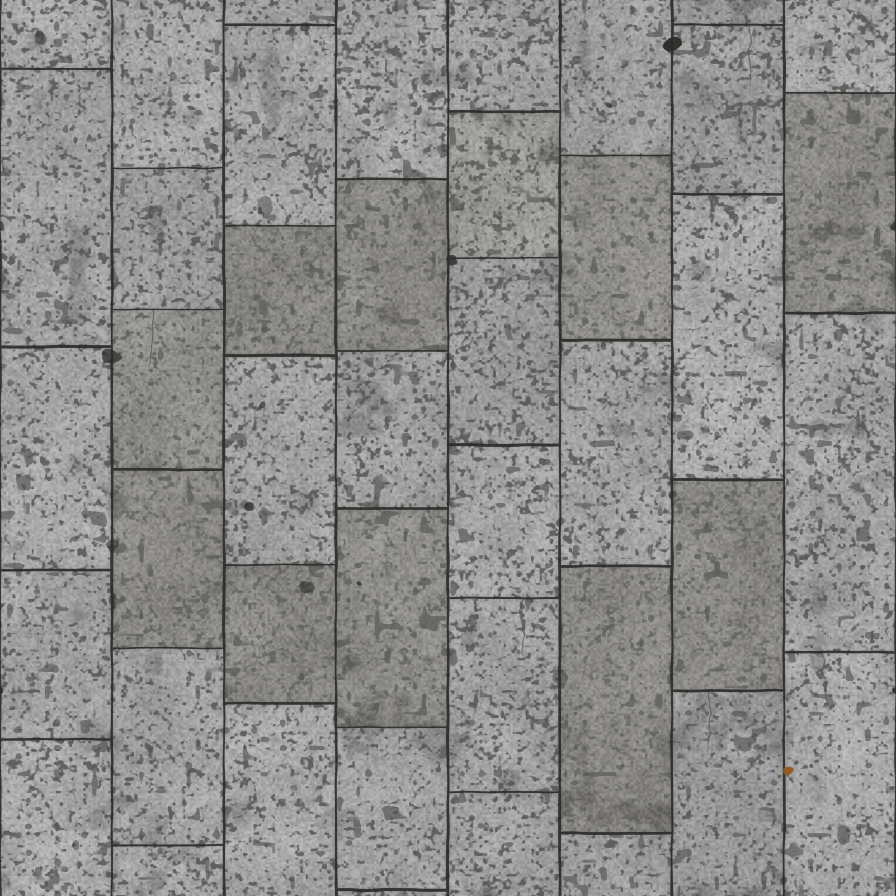
Write a WebGL 2 fragment shader that draws this texture.

```glsl
#version 300 es
precision highp float;
// Weathered grey stone paving: eight columns of staggered, pitted slabs with thin dark joints.

#define COLUMNS 8.0
#define JOINT_JITTER 0.42
#define JOINT_HALF_WIDTH 0.0014
#define PIT_DEPTH 0.85
#define GRAIN 0.13
#define CHIPS 30
#define LIGHT_STONE vec3(0.635, 0.640, 0.636)
#define DARK_STONE vec3(0.545, 0.538, 0.522)
#define PIT_COLOR vec3(0.330, 0.330, 0.325)
#define JOINT_COLOR vec3(0.165, 0.165, 0.155)
#define LEAF_COLOR vec3(0.56, 0.36, 0.16)

uniform vec2 u_resolution;
out vec4 fragColor;

// Slabs per column, and the height of the first joint in slab lengths.
const float slabCount[8] = float[8](4.0, 5.0, 5.0, 5.0, 5.0, 4.0, 4.0, 3.0);
const float slabPhase[8] = float[8](0.58, 0.25, 0.92, 0.99, 0.50, 0.39, 0.03, 0.80);

vec2 hash2(vec2 p) {
    vec3 q = fract(p.xyx * vec3(0.1031, 0.1030, 0.0973));
    q += dot(q, q.yzx + 33.33);
    return fract((q.xx + q.yz) * q.zy);
}

// Value noise that wraps at the canvas edges.
float noise(vec2 uv, vec2 freq) {
    vec2 p = uv * freq, cell = floor(p), f = fract(p);
    f = f * f * (3.0 - 2.0 * f);
    vec2 seed = freq.yx + 17.0;
    float a = hash2(mod(cell, freq) + seed).x;
    float b = hash2(mod(cell + vec2(1, 0), freq) + seed).x;
    float c = hash2(mod(cell + vec2(0, 1), freq) + seed).x;
    float d = hash2(mod(cell + 1.0, freq) + seed).x;
    return mix(mix(a, b, f.x), mix(c, d, f.x), f.y);
}

float cloud(vec2 uv, float freq) {
    return 0.55 * noise(uv, vec2(freq)) + 0.30 * noise(uv, vec2(freq * 2.0))
         + 0.15 * noise(uv, vec2(freq * 4.0));
}

float jointHeight(float col, float k, float count, float phase) {
    float jitter = hash2(vec2(col * 7.0 + 3.0, mod(k, count) + 11.0)).x - 0.5;
    return (k + phase + JOINT_JITTER * jitter) / count;
}

float line(float dist, float halfWidth, float px) {
    return 1.0 - smoothstep(halfWidth - 0.6 * px, halfWidth + 0.6 * px, dist);
}

void main() {
    vec2 uv = gl_FragCoord.xy / u_resolution;
    float px = 1.0 / min(u_resolution.x, u_resolution.y);

    // Slightly uneven edges
    vec2 p = uv + 0.0012 * (vec2(noise(uv, vec2(40)), noise(uv, vec2(44))) - 0.5);

    // Find the column and the slab within it
    float col = mod(floor(p.x * COLUMNS), COLUMNS);
    float count = slabCount[int(col)], phase = slabPhase[int(col)];
    float k = floor(p.y * count - phase);
    if (p.y < jointHeight(col, k, count, phase)) k -= 1.0;
    else if (p.y >= jointHeight(col, k + 1.0, count, phase)) k += 1.0;
    float below = p.y - jointHeight(col, k, count, phase);
    float above = jointHeight(col, k + 1.0, count, phase) - p.y;
    float side = abs(fract(p.x * COLUMNS + 0.5) - 0.5) / COLUMNS;
    vec2 id = vec2(col * 5.0 + 2.0, mod(k, count) + 29.0);
    vec2 rnd = hash2(id), rnd2 = hash2(id + 61.0);

    // Slab tone with soft stains and fine grain
    float darkness = smoothstep(0.62, 0.85, rnd.x);
    vec3 color = mix(LIGHT_STONE, DARK_STONE, darkness) + 0.05 * (rnd.y - 0.5);
    float blotch = cloud(uv, 18.0);
    color += 0.12 * (blotch - 0.5);
    color += GRAIN * (noise(uv, vec2(380)) - 0.5);
    color -= 0.10 * smoothstep(0.66, 0.82, cloud(uv, 23.0));

    // Dense pits, gathered in patches
    float pitField = 0.6 * noise(uv, vec2(190, 215)) + 0.4 * noise(uv, vec2(330, 345));
    float patchiness = 0.22 * (cloud(uv, 27.0) - 0.5) + 0.05 * (rnd2.x - 0.5);
    float pits = smoothstep(0.57, 0.80, pitField + patchiness);
    color = mix(color, PIT_COLOR, PIT_DEPTH * pits * mix(1.0, 0.7, darkness));
    float holes = smoothstep(0.82, 0.90, noise(uv, vec2(95, 103)) + 0.2 * (blotch - 0.5));
    color = mix(color, PIT_COLOR, 0.65 * holes);

    // A hairline crack in a few slabs
    float bend = 0.018 * (cloud(uv.yy, 22.0) - 0.5);
    float crackX = (col + 0.3 + 0.4 * rnd2.x) / COLUMNS + bend;
    float crack = line(abs(uv.x - crackX), 0.0007, px) * step(0.92, rnd2.y);
    color = mix(color, PIT_COLOR, 0.7 * crack * (1.0 - smoothstep(0.05, 0.08, above)));

    // Joints, each course with its own width
    float nearK = mod(below < above ? k : k + 1.0, count);
    float courseWidth = JOINT_HALF_WIDTH * mix(0.55, 1.25, hash2(vec2(col + 41.0, nearK)).y);
    float sideWidth = JOINT_HALF_WIDTH * mix(0.65, 1.25, noise(uv, vec2(8, 24)));
    float course = min(below, above);
    float joint = max(line(course, courseWidth, px), line(side, sideWidth, px));
    color *= 1.0 - 0.14 * exp(-min(course, side) * 420.0);
    color = mix(color, JOINT_COLOR, 0.9 * joint);

    // Ragged chips, half of them along the column joints
    float ragged = cloud(uv, 70.0) - 0.5;
    for (int i = 0; i < CHIPS; i++) {
        vec2 center = hash2(vec2(float(i) + 5.0, 83.0));
        vec2 shape = hash2(vec2(float(i) + 9.0, 127.0));
        if (i % 2 == 0) center.x = floor(center.x * COLUMNS + 0.5) / COLUMNS;
        vec2 d = abs(fract(uv - center + 0.5) - 0.5) * vec2(1.0, mix(0.7, 1.3, shape.y));
        float radius = mix(0.003, 0.010, shape.x * shape.x);
        float chip = line(length(d) + 0.012 * ragged, radius, 1.5 * px);
        color = mix(color, JOINT_COLOR, chip * mix(0.35, 0.95, shape.y));
    }

    // One small fallen leaf
    vec2 leaf = (uv - vec2(0.879, 0.140)) * vec2(0.8, 1.2);
    color = mix(color, LEAF_COLOR, line(length(leaf) + 0.006 * ragged, 0.006, px));

    fragColor = vec4(clamp(color, 0.0, 1.0), 1.0);
}
```
